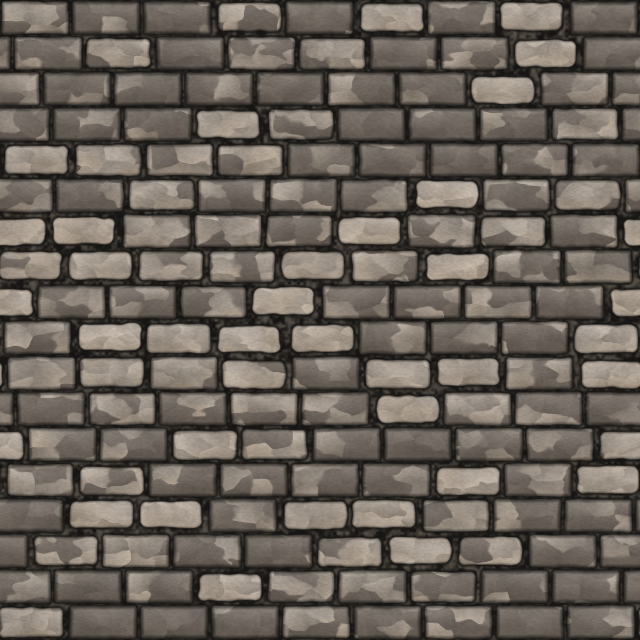
Reproduce this texture procedurally as a Shadertoy shader.

```glsl
// Weathered stone brick wall: 18 shifted courses of 9 bricks with dark, gritty mortar.
// Each brick is a wobbly rounded box whose wear shrinks it and breaks its face into
// pale chipped facets, blended from randomly tilted, softly bounded Voronoi cells.

const float COLUMNS = 9.0;
const float ROWS = 18.0;
const vec3 FACE_LOW = vec3(0.365, 0.332, 0.302);
const vec3 FACE_HIGH = vec3(0.500, 0.470, 0.440);
const vec3 CHIP_WARM = vec3(0.590, 0.535, 0.470);
const vec3 CHIP_PALE = vec3(0.675, 0.640, 0.605);
const vec3 MORTAR_DARK = vec3(0.090, 0.083, 0.075);
const vec3 MORTAR_LIGHT = vec3(0.340, 0.315, 0.285);

struct Brick {
    float dist;  // signed distance, negative inside
    vec2 local;  // position from the brick centre, in course heights
    vec2 seed;   // random offset of this brick's own noise
    float wear;  // 0 intact, 1 fully worn
};

float hash(vec2 p) {
    return fract(sin(dot(p, vec2(127.1, 311.7))) * 43758.5453);
}

vec2 hash2(vec2 p) {
    return vec2(hash(p), hash(p + 47.3));
}

// Value noise that wraps after a whole number of lattice cells
float noise(vec2 p, float period) {
    vec2 i = floor(p), f = fract(p);
    f = f * f * (3.0 - 2.0 * f);
    vec2 a = mod(i, period), b = mod(i + 1.0, period);
    return mix(mix(hash(a), hash(vec2(b.x, a.y)), f.x),
               mix(hash(vec2(a.x, b.y)), hash(b), f.x), f.y);
}

float roundedBox(vec2 p, vec2 halfSize, float radius) {
    vec2 q = abs(p) - halfSize + radius;
    return length(max(q, 0.0)) + min(max(q.x, q.y), 0.0) - radius;
}

// Brick in a neighbouring cell; p is measured in course heights
Brick brickAt(vec2 p, vec2 neighbour) {
    Brick b;
    float row = floor(p.y) + neighbour.y;
    float wrappedRow = mod(row, ROWS);
    float x = p.x + 2.0 * hash(vec2(wrappedRow, 5.7));
    float column = floor(x * 0.5) + neighbour.x;
    vec2 id = vec2(mod(column, COLUMNS), wrappedRow);
    b.local = vec2(x - 2.0 * column - 1.0, p.y - row - 0.5);
    b.seed = floor(hash2(id + 3.1) * 200.0);

    // The middle courses are the most weathered
    float middle = 0.5 - 0.5 * cos(6.28318 * (wrappedRow + 0.5) / ROWS);
    float chance = hash(id + 11.9);
    b.wear = min(0.80 * chance * chance + 0.06 + 0.19 * middle, 1.0);
    float shrink = smoothstep(0.3, 0.9, b.wear);
    b.local -= (hash2(id + 8.3) - 0.5) * vec2(0.12, 0.09) * shrink;
    vec2 halfSize = mix(vec2(0.935, 0.455), vec2(0.86, 0.365), shrink);
    float wobble = noise(b.local * 3.5 + b.seed, 512.0) - 0.5;
    b.dist = roundedBox(b.local, halfSize, mix(0.08, 0.19, shrink))
           + wobble * mix(0.03, 0.07, b.wear);
    return b;
}

// Soft Voronoi facets: x = chipped amount, y = tilt shading
vec2 facets(vec2 local, vec2 seed, float wear) {
    vec2 scale = vec2(1.3, 1.9);
    vec2 p = local * scale;
    p += 0.45 * vec2(noise(p * 2.5 + seed, 512.0), noise(p * 2.5 + seed + 31.0, 512.0));
    vec2 cell = floor(p);
    vec3 sum = vec3(0.0);
    for (int j = -1; j <= 1; j++)
    for (int i = -1; i <= 1; i++) {
        vec2 id = cell + vec2(i, j);
        vec2 site = id + 0.1 + 0.8 * hash2(id + seed);
        vec2 away = p - site;
        float weight = exp(-32.0 * dot(away, away));
        // Ends and rims break off first, each piece to its own depth
        float rim = smoothstep(0.2, 1.0, max(abs(site.x) / 1.3, abs(site.y) / 0.95));
        float chipped = step(hash(id + seed + 17.0), wear * 1.15 + 0.16 * rim - 0.06);
        chipped *= mix(hash(id + seed + 53.0), 1.0, 0.3 + 0.6 * wear);
        float angle = 6.28318 * hash(id + seed + 29.0);
        sum += weight * vec3(chipped, dot(away, vec2(cos(angle), sin(angle))), 1.0);
    }
    return sum.xy / sum.z;
}

vec3 stoneColor(Brick b) {
    vec2 facet = facets(b.local, b.seed, b.wear);
    float height = smoothstep(-0.4, 0.4, b.local.y);
    float blotch = noise(b.local * vec2(1.6, 2.5) + b.seed + 71.0, 512.0);
    float grain = noise(b.local * vec2(14.0, 22.0) + b.seed, 512.0) - 0.5;
    vec3 face = mix(FACE_LOW, FACE_HIGH, 0.75 * height + 0.25 * blotch);
    vec3 chip = mix(CHIP_WARM, CHIP_PALE, 0.45 * height + 0.55 * blotch);
    chip *= 0.92 + 0.16 * b.wear;
    vec3 color = mix(face, chip, facet.x);
    float tilt = mix(0.14, 0.32, facet.x) * (1.0 - 0.5 * b.wear);
    color *= 1.0 + facet.y * tilt + 0.10 * grain;
    // Bright lip along the broken edges
    color += 0.10 * facet.x * (1.0 - facet.x);
    // Rims fall into shade, softly on intact bricks and crisply on worn ones
    float rimWidth = mix(0.14, 0.06, b.wear);
    return color * mix(mix(0.45, 0.80, b.wear), 1.0, smoothstep(0.0, rimWidth, -b.dist));
}

vec3 mortarColor(vec2 uv, float dist) {
    float grit = 0.55 * noise(uv * 96.0, 96.0) + 0.45 * noise(uv * 210.0, 210.0);
    float open = smoothstep(0.01, 0.11, dist);
    return mix(MORTAR_DARK, MORTAR_LIGHT, smoothstep(0.2, 0.9, grit) * (0.2 + 0.8 * open));
}

void mainImage(out vec4 fragColor, in vec2 fragCoord) {
    vec2 uv = fragCoord / iResolution.xy;
    vec2 p = uv * vec2(2.0 * COLUMNS, ROWS);

    // Nearest brick among the surrounding cells
    Brick nearest = brickAt(p, vec2(0.0));
    for (int j = -1; j <= 1; j++)
    for (int i = -1; i <= 1; i++) {
        Brick b = brickAt(p, vec2(i, j));
        if (b.dist < nearest.dist) nearest = b;
    }

    float pixel = ROWS / iResolution.y;
    float cover = smoothstep(pixel, -pixel, nearest.dist);
    vec3 color = mix(mortarColor(uv, nearest.dist), stoneColor(nearest), cover);
    fragColor = vec4(color, 1.0);
}
```
